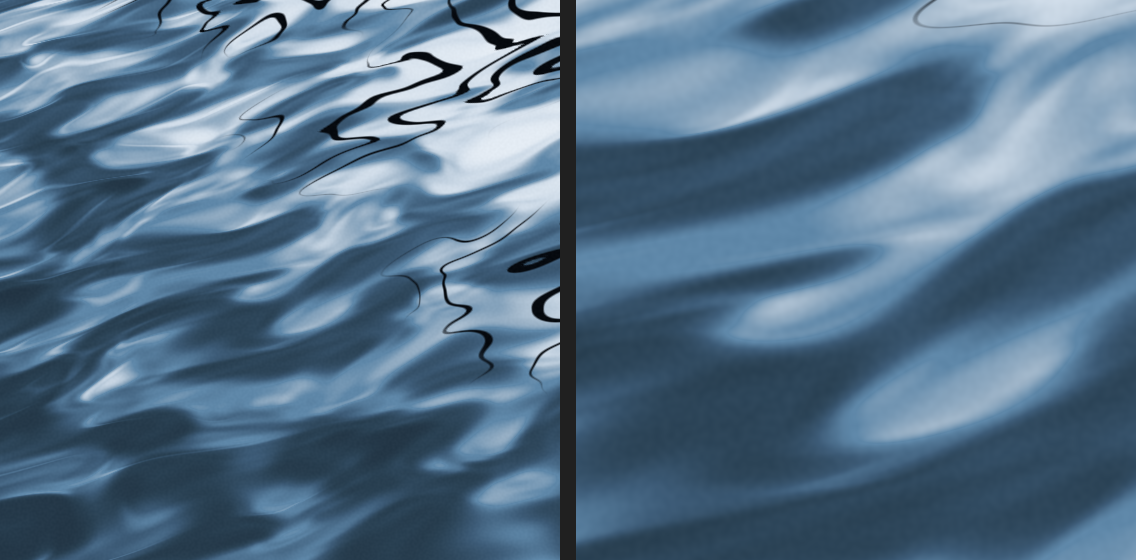
Left, the full canvas; right, a detail of the centre.
Reproduce this texture procedurally as a WebGL 2 fragment shader.

```glsl
#version 300 es
precision highp float;
// Rippled water: stretched, warped gradient noise forms slanted swells that
// grow towards the viewer, toned by a blue ramp. Dark mast reflections are
// repeated slanted lines, bent into folds and islands by the same ripples.

uniform vec2 u_resolution;
out vec4 fragColor;

const float TILT = 0.31;             // slope of the ripples, radians
const vec2  RIPPLE_FREQ = vec2(3.5, 10.2);
const vec2  DEPTH_GAIN = vec2(1.4, 5.6); // extra frequency with distance
const float WARP = 0.6;
const float SWELL_GAIN = 2.4;
const float CHOP_GAIN = 1.3;
const float SHIMMER_GAIN = 0.5;
const float RING_GAIN = 0.3;
const float FILAMENT_GAIN = 0.5;
const vec2  LIGHT_SLOPE = vec2(0.8, 1.35);
const float LIGHT_OFFSET = -0.06;
const float CONTRAST = 1.7;
const vec2  MAST_NORMAL = vec2(0.9, -0.45);
const float MAST_SPACING = 0.13;
const float MAST_BEND = 0.31;
const float MAST_WIDTH = 0.017;

const vec3 ABYSS = vec3(0.13, 0.20, 0.26);
const vec3 DEEP  = vec3(0.16, 0.25, 0.32);
const vec3 SLATE = vec3(0.24, 0.36, 0.47);
const vec3 BLUE  = vec3(0.37, 0.53, 0.66);
const vec3 PALE  = vec3(0.61, 0.70, 0.78);
const vec3 SKY   = vec3(0.81, 0.86, 0.91);
const vec3 GLINT = vec3(0.90, 0.93, 0.96);
const vec3 INK   = vec3(0.02, 0.035, 0.055);

float hash(vec2 p) {
    vec3 h = fract(vec3(p.xyx) * 0.1031);
    h += dot(h, h.yzx + 33.33);
    return fract((h.x + h.y) * h.z);
}

float cornerSlope(vec2 cell, vec2 offset) {
    float angle = 6.28318 * hash(cell);
    return dot(vec2(cos(angle), sin(angle)), offset);
}

// Gradient noise, roughly -0.7 to 0.7
float noise(vec2 p) {
    vec2 i = floor(p), f = p - i;
    vec2 w = f * f * f * (f * (f * 6.0 - 15.0) + 10.0);
    vec2 e = vec2(1.0, 0.0);
    float low  = mix(cornerSlope(i, f), cornerSlope(i + e.xy, f - e.xy), w.x);
    float high = mix(cornerSlope(i + e.yx, f - e.yx),
                     cornerSlope(i + e.xx, f - e.xx), w.x);
    return mix(low, high, w.y);
}

float ramp(float a, float b, float x) {
    return clamp((x - a) / (b - a), 0.0, 1.0);
}

vec3 waterColour(float tone) {
    vec3 c = mix(ABYSS, DEEP, ramp(0.0, 0.12, tone));
    c = mix(c, SLATE, ramp(0.12, 0.37, tone));
    c = mix(c, BLUE, ramp(0.37, 0.63, tone));
    c = mix(c, PALE, ramp(0.66, 0.81, tone));
    c = mix(c, SKY, ramp(0.81, 0.91, tone));
    return mix(c, GLINT, ramp(0.91, 1.0, tone));
}

// Canvas position to ripple space: tilted, stretched, denser when far away
vec2 rippleSpace(vec2 p) {
    float c = cos(TILT), s = sin(TILT);
    vec2 r = vec2(c * p.x + s * p.y, c * p.y - s * p.x);
    return r * (RIPPLE_FREQ + DEPTH_GAIN * r.y);
}

void main() {
    vec2 p = gl_FragCoord.xy / u_resolution;
    vec2 q = rippleSpace(p) + 20.0;
    vec2 bend = vec2(noise(q * 0.8 + 7.3), noise(q * 0.8 + 41.7));
    vec2 w = q + WARP * bend;

    // Swells, smaller chop, fine shimmer and nested rings in each swell
    float swell = noise(w);
    float chop = noise(w * vec2(1.6, 1.8) + 1.2 * swell + 13.1);
    float shimmer = noise(w * vec2(2.6, 3.3) + 1.5 * chop + 51.9);
    float rings = sin(12.0 * swell + 4.0 * chop);

    // Thin bright creases, strongest on the left
    float crease = noise(w * vec2(0.9, 1.2) + vec2(63.0, 5.0) + 0.5 * chop);
    float filament = 1.0 - smoothstep(0.0, 0.1, abs(crease));
    filament *= smoothstep(0.8, 0.1, p.x) * smoothstep(-0.3, 0.2, chop);

    // Open sky reflected towards the upper right
    float sheen = smoothstep(1.12, 1.9, p.x + p.y);
    float light = dot(p - 0.5, LIGHT_SLOPE) + 0.35 * sheen + LIGHT_OFFSET;
    light += SWELL_GAIN * swell + CHOP_GAIN * chop;
    light += SHIMMER_GAIN * shimmer + RING_GAIN * rings;
    light += FILAMENT_GAIN * filament;
    float tone = 1.0 / (1.0 + exp(-CONTRAST * light));
    vec3 colour = waterColour(tone);

    // Mast reflections, displaced by the ripples
    float shift = noise(w * vec2(0.9, 0.8) + 87.0) + 0.3 * chop;
    float mast = dot(p, MAST_NORMAL) + MAST_BEND * shift;
    float gap = abs(fract(mast / MAST_SPACING) - 0.5) * MAST_SPACING;
    float breakup = smoothstep(-0.3, 0.2, noise(q * 0.35 + 31.0));
    float width = MAST_WIDTH * sqrt(sheen) * breakup;
    float soft = fwidth(mast) * 0.9 + 0.0005;
    float ink = 1.0 - smoothstep(width - soft, width + soft, gap);
    ink *= smoothstep(0.0005, 0.005, width);
    colour = mix(colour, INK, ink);

    // Faint grain
    colour += 0.016 * noise(p * 190.0);
    fragColor = vec4(clamp(colour, 0.0, 1.0), 1.0);
}
```
